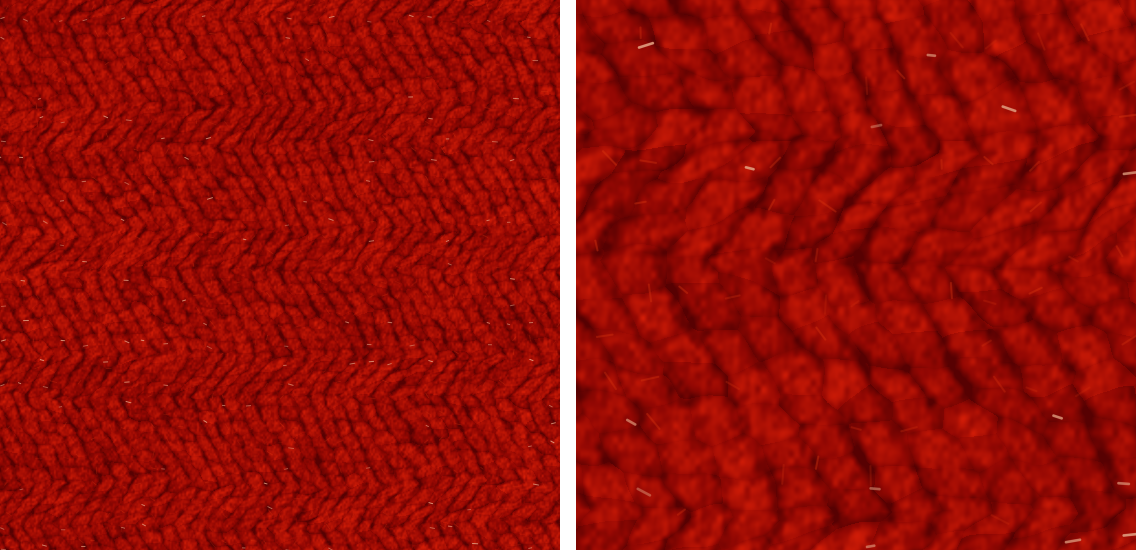
Left, the full canvas; right, a detail of the centre.
Give the GLSL for this texture, as a Shadertoy shader.

```glsl
const float RIBS = 33.0;          // diagonal ribs per canvas height
const float ROWS = 47.0;          // stitches per canvas height
const float BAND = 0.23;          // height of one zigzag repeat
const float BAND_START = 0.035;   // first turn, measured from the top
const float LONG_PART = 0.67;     // share of the repeat leaning right
const float LEAN_LONG = 0.55;
const float LEAN_SHORT = 0.8;
const float WOBBLE = 0.013;
const float GROOVE_DEPTH = 0.25;
const float FIBRE_DEPTH = 0.55;
const vec3 DEEP = vec3(0.34, 0.004, 0.008);
const vec3 MID = vec3(0.58, 0.030, 0.010);
const vec3 BRIGHT = vec3(0.83, 0.115, 0.028);
const vec3 FUZZ = vec3(0.86, 0.22, 0.06);
const vec3 GLINT = vec3(0.88, 0.62, 0.50);

float hash(vec2 p) {
    return fract(sin(dot(p, vec2(127.1, 311.7))) * 43758.5453);
}

vec2 hash2(vec2 p) {
    return vec2(hash(p), hash(p + 37.3));
}

float noise(vec2 p) {
    vec2 i = floor(p), f = fract(p);
    f = f * f * (3.0 - 2.0 * f);
    return mix(mix(hash(i), hash(i + vec2(1, 0)), f.x),
               mix(hash(i + vec2(0, 1)), hash(i + vec2(1, 1)), f.x), f.y);
}

// Sideways shift of the ribs at a given depth below the top
float zigzag(float depth) {
    float t = (depth - BAND_START) / BAND;
    float f = fract(t);
    float drift = LEAN_LONG * LONG_PART - LEAN_SHORT * (1.0 - LONG_PART);
    return BAND * (floor(t) * drift + LEAN_LONG * min(f, LONG_PART)
                   - LEAN_SHORT * max(f - LONG_PART, 0.0));
}

// Overlapping yarn stitches: x = height, y = shade of the topmost stitch
vec2 stitches(vec2 w) {
    vec2 cell = floor(w), top = vec2(-1.0, 0.5);
    for (int j = -1; j <= 1; j++)
    for (int i = -1; i <= 1; i++) {
        vec2 id = cell + vec2(i, j);
        vec2 rnd = hash2(id);
        vec2 centre = id + 0.5 + (rnd - 0.5) * vec2(0.3, 0.5);
        centre.y += 0.5 * (hash(vec2(id.x, 5.0)) - 0.5);
        vec2 e = w - centre;
        e.x += (rnd.y - 0.3) * 0.45 * e.y;
        e /= vec2(0.52 + 0.1 * rnd.x, 0.72);
        float h = 1.0 - dot(e, e);
        float ply = 0.08 * sin(7.0 * e.y + 5.0 * e.x + 6.28 * rnd.x);
        if (h > top.x) top = vec2(h, rnd.y + ply * 2.0);
    }
    return top;
}

// Short loose fibres, at most one in each cell of a grid
float strands(vec2 p, float grid, float chance, float len, float width, float spread) {
    vec2 id = floor(p * grid);
    vec2 rnd = hash2(id + 91.7);
    vec2 q = p - (id + 0.3 + 0.4 * rnd) / grid;
    float a = (hash(id + 11.9) - 0.6) * spread;
    vec2 dir = vec2(cos(a), sin(a));
    float halfLen = len * (0.4 + 0.6 * rnd.x);
    float d = length(q - dir * clamp(dot(q, dir), -halfLen, halfLen));
    float soft = 0.7 / iResolution.y;
    float on = step(hash(id + 53.1), chance);
    return on * (1.0 - smoothstep(width - soft, width + soft, d)) * (0.45 + 0.55 * rnd.y);
}

void mainImage(out vec4 fragColor, in vec2 fragCoord) {
    vec2 p = fragCoord / iResolution.y;

    // Uneven hand of the cloth
    vec2 bend = vec2(noise(p * 9.0), noise(p * 7.0 + 40.0)) - 0.5;
    vec2 ripple = vec2(noise(p * 45.0), noise(p * 45.0 + 70.0)) - 0.5;
    vec2 q = p + WOBBLE * (bend * 1.6 + ripple * 0.6);

    // Rib and stitch coordinates
    float depth = 1.0 - q.y;
    vec2 w = vec2((q.x - zigzag(depth)) * RIBS, depth * ROWS);
    vec2 yarn = stitches(w);
    float body = smoothstep(-0.35, 0.9, yarn.x);

    // Dark channel between ribs, broken by crossing yarn
    float edge = 0.5 - abs(fract(w.x) - 0.5);
    float groove = 1.0 - smoothstep(0.0, 0.26, edge);
    groove *= smoothstep(0.15, 0.75, noise(vec2(floor(w.x + 0.5) * 3.7, w.y * 0.9)));

    // Fine fibres and broad mottling
    float fibre = 0.5 * noise(mat2(1.0, 0.5, -0.4, 1.0) * p * vec2(210.0, 110.0))
                + 0.5 * noise(p * vec2(300.0, 230.0) + 17.0) - 0.5;
    float mottle = noise(p * 5.0 + 8.0) + 0.6 * noise(p * 16.0) - 0.8;

    float tone = 0.24 + 0.40 * body + 0.22 * (yarn.y - 0.5);
    tone += FIBRE_DEPTH * fibre + 0.09 * mottle - GROOVE_DEPTH * groove;
    tone = clamp(tone, 0.0, 1.0);
    vec3 col = mix(DEEP, MID, min(tone * 2.0, 1.0));
    col = mix(col, BRIGHT, max(tone * 2.0 - 1.0, 0.0));

    // Loose fuzz and pale glints
    col = mix(col, FUZZ, 0.4 * strands(p, 38.0, 0.3, 0.006, 0.0006, 3.0));
    col = mix(col, GLINT, strands(p + 0.31, 27.0, 0.17, 0.0045, 0.0008, 0.9));
    fragColor = vec4(col, 1.0);
}
```
